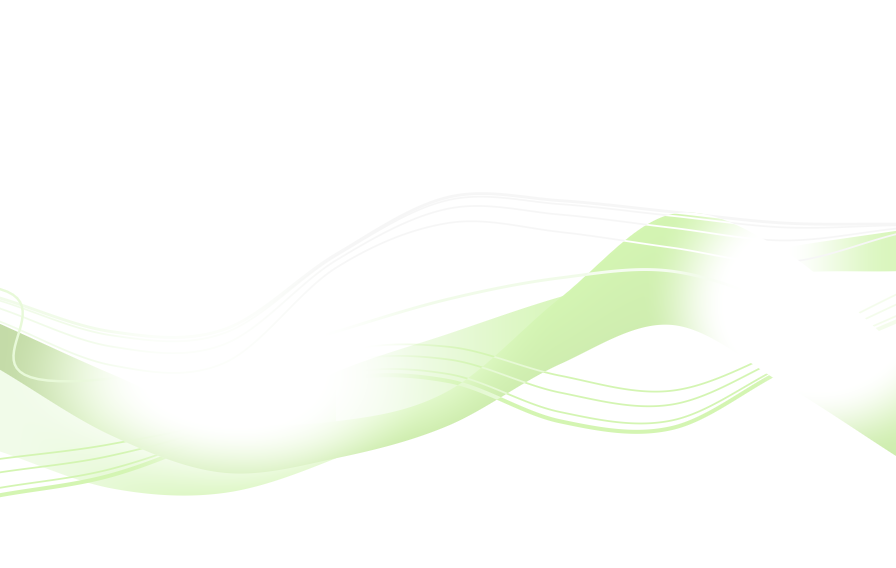
This background is drawn by a WebGL 2 fragment shader. Its source:

```glsl
#version 300 es
precision highp float;
// Pale green ribbons flowing over white, crossed by families of thin strands.
// Edges are splines over nine evenly spaced knots; soft elliptical glows
// bleach the ribbons. The canvas is 8 units wide, one unit per knot.

uniform vec2 u_resolution;
out vec4 fragColor;

const vec3 WHITE = vec3(1.0);
const vec3 LEAF = vec3(0.83, 0.96, 0.70);
const vec3 SHADE = vec3(0.77, 0.86, 0.66);
const vec3 MIST = vec3(0.945, 0.985, 0.915);
const vec3 SILVER = vec3(0.966);

// Catmull-Rom height at x
float curve(float x, float k[9]) {
  int i = int(clamp(floor(x), 0.0, 7.0));
  float t = x - float(i);
  float b = k[i], c = k[i + 1];
  float a = i > 0 ? k[i - 1] : 2.0 * b - c;
  float d = i < 7 ? k[i + 2] : 2.0 * c - b;
  return b + 0.5 * t * (c - a + t * (2.0 * a - 5.0 * b + 4.0 * c - d
         + t * (3.0 * (b - c) + d - a)));
}

// Height and slope of the curve at x
vec2 heightSlope(float x, float k[9]) {
  float e = 0.01;
  return vec2(curve(x, k), (curve(x + e, k) - curve(x - e, k)) / (2.0 * e));
}

// Signed distance above a curve
float above(vec2 p, vec2 hs) {
  return (p.y - hs.x) / length(vec2(1.0, hs.y));
}

float coverage(float d, float px) {
  return clamp(0.5 + d / px, 0.0, 1.0);
}

float ribbon(vec2 p, vec2 top, vec2 bottom, float px) {
  return coverage(-above(p, top), px) * coverage(above(p, bottom), px);
}

float stroke(float d, float halfWidth, float px) {
  return coverage(halfWidth - abs(d), px);
}

// 1 inside an ellipse, easing to 0 between the two relative radii
float glow(vec2 p, vec2 center, vec2 radius, float inner, float outer) {
  return 1.0 - smoothstep(inner, outer, length((p - center) / radius));
}

float window(float x, float a, float b, float c, float d) {
  return smoothstep(a, b, x) * (1.0 - smoothstep(c, d, x));
}

float segmentDistance(vec2 p, vec2 a, vec2 b) {
  vec2 q = p - a, s = b - a;
  return length(q - s * clamp(dot(q, s) / dot(s, s), 0.0, 1.0));
}

float bezierDistance(vec2 p, vec2 a, vec2 b, vec2 c, vec2 d) {
  float best = 9.0;
  vec2 last = a;
  for (int i = 1; i <= 28; i++) {
    float t = float(i) / 28.0, s = 1.0 - t;
    vec2 q = s * s * s * a + 3.0 * s * t * (s * b + t * c) + t * t * t * d;
    best = min(best, segmentDistance(p, last, q));
    last = q;
  }
  return best;
}

void main() {
  float px = 8.0 / u_resolution.x;
  vec2 p = gl_FragCoord.xy * px;

  vec2 frontTop = heightSlope(p.x, float[9](2.18, 1.73, 1.33, 1.31, 1.58, 2.41, 3.16, 2.83, 1.98));
  vec2 frontLow = heightSlope(p.x, float[9](1.77, 1.18, 0.85, 0.98, 1.27, 1.82, 2.17, 1.64, 1.0));
  vec2 backTop = heightSlope(p.x, float[9](1.94, 1.47, 1.26, 1.75, 2.09, 2.42, 2.67, 2.86, 3.01));
  vec2 backLow = heightSlope(p.x, float[9](1.04, 0.71, 0.67, 0.98, 1.47, 2.04, 2.41, 2.625, 2.65));
  vec2 highA = heightSlope(p.x, float[9](2.41, 2.11, 2.13, 2.8, 3.31, 3.28, 3.18, 3.08, 3.07));
  vec2 highB = heightSlope(p.x, float[9](2.2, 1.81, 1.83, 2.68, 3.08, 3.0, 2.86, 2.73, 2.98));
  vec2 lowA = heightSlope(p.x, float[9](1.0, 1.13, 1.36, 1.93, 2.0, 1.75, 1.61, 1.97, 2.46));
  vec2 lowB = heightSlope(p.x, float[9](0.65, 0.83, 1.21, 1.67, 1.67, 1.31, 1.25, 1.77, 2.2));
  vec2 arc = heightSlope(p.x, float[9](1.2, 1.5, 1.8, 2.11, 2.4, 2.59, 2.65, 2.33, 1.8));

  float leftGlow = glow(p, vec2(2.15, 1.72), vec2(p.x < 2.15 ? 1.65 : 1.35, 0.88), 0.5, 1.3);
  float rightGlow = glow(p, vec2(7.3, 2.35), vec2(1.35, 1.25), 0.6, 1.16);

  // Back ribbon
  float depth = clamp((backTop.x - p.y) / (backTop.x - backLow.x), 0.0, 1.0);
  float tint = p.x < 3.0 ? depth * smoothstep(0.0, 1.8, p.x) * 0.65 : smoothstep(3.3, 5.1, p.x) * 0.8;
  vec3 backColor = mix(mix(MIST, LEAF, tint), WHITE, leftGlow);
  float backAlpha = 1.0 - window(p.x, 5.5, 6.0, 7.0, 8.0);
  vec3 color = mix(WHITE, backColor, ribbon(p, backTop, backLow, px) * backAlpha);

  // Front ribbon
  float front = ribbon(p, frontTop, frontLow, px);
  float across = clamp((frontTop.x - p.y) / (frontTop.x - frontLow.x), 0.0, 1.0);
  float shade = max(1.0 - smoothstep(0.0, 1.3, p.x), 0.3 * across);
  vec3 frontColor = mix(mix(LEAF, SHADE, shade), WHITE, 0.3 * (1.0 - across) * window(p.x, 2.0, 3.0, 3.8, 5.0));
  color = mix(color, mix(frontColor, WHITE, max(leftGlow, rightGlow)), front);

  // Strand families, each blended between two guide curves
  vec3 highColor = mix(mix(MIST, SILVER, smoothstep(1.5, 3.0, p.x)), WHITE, front);
  float highAlpha = 1.0 - 0.75 * window(p.x, 0.6, 1.5, 2.0, 3.2);
  vec3 lowColor = mix(LEAF, mix(MIST, LEAF, 0.35), front);
  float lowAlpha = (1.0 - window(p.x, 1.0, 1.9, 3.2, 4.5)) * (1.0 - smoothstep(6.7, 7.4, p.x) * 0.75);
  for (int i = 0; i < 4; i++) {
    float t = float(i) / 3.0;
    float high = stroke(above(p, mix(highA, highB, t * t)), i == 0 ? 0.013 : 0.008, px);
    color = mix(color, highColor, high * highAlpha);
    float low = stroke(above(p, mix(lowA, lowB, smoothstep(-0.2, 1.0, t))), i == 3 ? 0.018 : 0.008, px);
    color = mix(color, lowColor, low * lowAlpha * (1.0 - max(rightGlow, leftGlow) * front));
  }

  // Single arc and the curl at the left edge
  color = mix(color, mix(MIST, WHITE, 0.3 * front), stroke(above(p, arc), 0.013, px) * window(p.x, 2.8, 4.0, 5.9, 6.7));
  float curl = bezierDistance(p, vec2(0.0, 2.49), vec2(0.68, 2.3), vec2(-0.73, 1.47), vec2(1.15, 1.71));
  color = mix(color, mix(MIST, LEAF, 0.3), stroke(curl, 0.011, px) * (1.0 - smoothstep(0.4, 1.1, p.x)));

  fragColor = vec4(color, 1.0);
}
```
